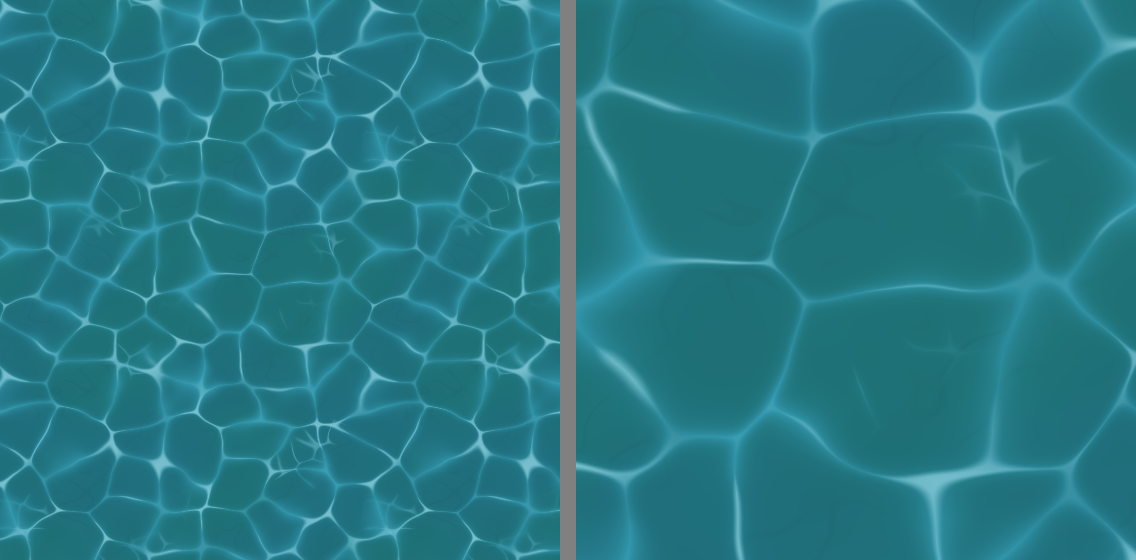
Left: the whole. Right: its middle third, enlarged.
Reproduce this texture procedurally as a Shadertoy shader.

```glsl
// Sunlit pool water: a seamless tile of caustic light over teal, repeated across the canvas.
// Rounded, weighted cellular noise gives the light net; layered periodic sines bend it
// and vary its width and brightness, and a finer net adds small loops in patches.

const float TAU = 6.2831853;
const float REPEATS = 1.52;            // tiles across and down
const vec2  CELLS = vec2(7.0, 8.0);    // net cells per tile
const float JITTER = 0.86;             // scatter of the cell centres
const float SIZE_SPREAD = 0.24;        // difference between cell sizes
const float ROUNDNESS = 9.0;           // lower values round the cells more
const float BEND_LARGE = 0.019;
const float BEND_SMALL = 0.006;

const vec3 WATER_GREEN = vec3(0.118, 0.445, 0.462);
const vec3 WATER_BLUE  = vec3(0.122, 0.432, 0.490);
const vec3 GLOW_COLOUR = vec3(0.195, 0.590, 0.675);
const vec3 CORE_COLOUR = vec3(0.480, 0.760, 0.815);

vec3 hash3(vec2 p) {
    vec3 h = vec3(dot(p, vec2(127.1, 311.7)),
                  dot(p, vec2(269.5, 183.3)),
                  dot(p, vec2(419.2, 371.9)));
    return fract(sin(h) * 43758.545);
}

// Smooth noise in -1..1 that repeats with the tile; f must be a whole number.
float waves(vec2 t, float f, float phase) {
    vec2 q = TAU * t;
    float a = sin(f * q.x + 1.7 * sin((f + 1.0) * q.y + phase) + phase);
    float b = sin(f * q.y + 1.9 * sin((f - 1.0) * q.x + 2.3 * phase));
    float c = sin((f + 1.0) * q.x - f * q.y + 3.1 * phase);
    return (a + b + c) / 3.0;
}

vec2 bend(vec2 t) {
    vec2 large = vec2(waves(t, 2.0, 0.7), waves(t, 2.0, 4.1));
    vec2 small = vec2(waves(t, 6.0, 2.2), waves(t, 6.0, 5.3));
    return t + BEND_LARGE * large + BEND_SMALL * small;
}

// Distance-like value: 0 on cell borders, below 0 at junctions, growing inside cells.
float cellBorder(vec2 t, vec2 cells) {
    vec2 p = t * cells;
    vec2 base = floor(p);
    float total = 0.0;
    float nearest = 0.0;
    for (int y = -2; y <= 2; y++) {
        for (int x = -2; x <= 2; x++) {
            vec2 id = base + vec2(x, y);
            vec3 h = hash3(mod(id, cells));
            vec2 d = id + 0.5 + JITTER * (h.xy - 0.5) - p;
            float weight = exp(-ROUNDNESS * (dot(d, d) - SIZE_SPREAD * h.z));
            total += weight;
            nearest = max(nearest, weight);
        }
    }
    return -log(max(total / nearest - 1.0, 0.0001)) / ROUNDNESS;
}

// x: soft halo, y: thin bright filament
vec2 caustic(float border, float spread, float shine, float pixel) {
    float halo = exp(-max(border, 0.0) / mix(0.075, 0.165, spread));
    float width = max(mix(0.035, 0.085, shine), 2.5 * pixel);
    float filament = 1.0 - smoothstep(-0.03, width, border + 0.025 * (1.0 - shine));
    return vec2(halo * mix(0.62, 1.0, spread), filament * mix(0.15, 0.95, shine));
}

void mainImage(out vec4 fragColor, in vec2 fragCoord) {
    vec2 tile = fragCoord / iResolution.y * REPEATS;
    float pixel = REPEATS * CELLS.y / iResolution.y;
    vec2 bent = bend(tile);

    // Water body with slow hue drift and faint dark wisps
    float drift = 0.5 + 0.5 * waves(tile, 1.0, 1.4);
    vec3 colour = mix(WATER_GREEN, WATER_BLUE, smoothstep(0.15, 0.85, drift));
    float wisp = 1.0 - smoothstep(0.0, 0.12, abs(waves(bent, 7.0, 0.9)));
    colour *= 1.0 - 0.035 * wisp * smoothstep(-0.1, 0.7, waves(tile, 3.0, 3.6));
    colour *= 1.0 + 0.015 * waves(bent, 4.0, 2.8);

    // Main net of light
    float spread = smoothstep(-0.3, 0.75, waves(tile, 3.0, 5.1));
    float shine = smoothstep(-0.35, 0.7, waves(tile, 4.0, 0.3));
    vec2 light = caustic(cellBorder(bent, CELLS), spread, shine, pixel);

    // Small loops, only in patches
    float patchMask = smoothstep(0.38, 0.8, waves(tile, 2.0, 2.6));
    vec2 curled = bent + 0.010 * vec2(waves(tile, 5.0, 1.1), waves(tile, 5.0, 3.7));
    float fineBorder = cellBorder(curled + 0.37, 2.0 * CELLS);
    vec2 fine = caustic(fineBorder, spread, shine, 2.0 * pixel) * patchMask;
    light = 1.0 - (1.0 - light) * (1.0 - vec2(0.6, 0.5) * fine);

    colour = mix(colour, GLOW_COLOUR, light.x);
    colour = mix(colour, CORE_COLOUR, light.y);
    fragColor = vec4(colour, 1.0);
}
```
